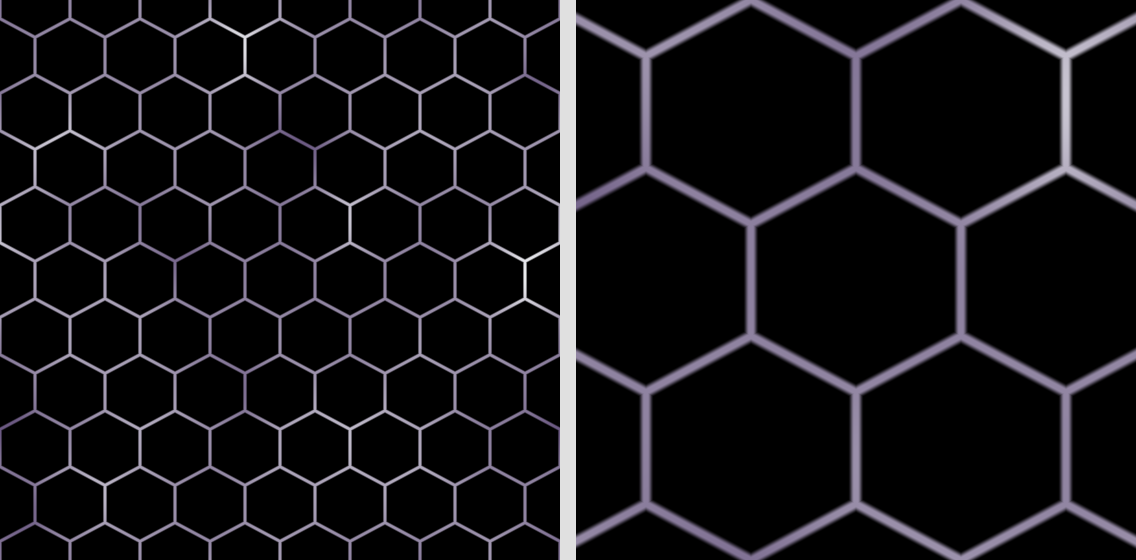
Left, the full canvas; right, a detail of the centre.
This pattern is drawn by a WebGL 2 fragment shader. Its source:

```glsl
#version 300 es
precision highp float;
// Seamless honeycomb of soft lilac lines on black, with drifting brightness.

uniform vec2 u_resolution;
out vec4 outColor;

const vec2 REPEATS = vec2(8.0, 5.0);   // each repeat holds two staggered cells
const float LINE_CORE = 0.0010;        // half width of the solid core
const float LINE_EDGE = 0.0047;        // half width where the line fades out
const float NOISE_CELLS = 8.0;
const vec3 BACKGROUND = vec3(0.0);
const vec3 DIM_VIOLET = vec3(0.42, 0.35, 0.51);
const vec3 PALE_WHITE = vec3(0.95, 0.96, 0.96);

float hash(vec2 p) {
  return fract(sin(dot(p, vec2(127.1, 311.7))) * 43758.5453);
}

// Value noise that wraps after a whole number of cells
float wrappedNoise(vec2 uv, float cells) {
  vec2 p = uv * cells;
  vec2 i = floor(p);
  vec2 f = fract(p);
  f = f * f * (3.0 - 2.0 * f);
  float a = hash(mod(i, cells));
  float b = hash(mod(i + vec2(1.0, 0.0), cells));
  float c = hash(mod(i + vec2(0.0, 1.0), cells));
  float d = hash(mod(i + vec2(1.0, 1.0), cells));
  return mix(mix(a, b, f.x), mix(c, d, f.x), f.y);
}

// Offset from the nearest point of a repeating lattice
vec2 latticeOffset(vec2 p, vec2 origin, vec2 period) {
  return (fract((p - origin) / period + 0.5) - 0.5) * period;
}

// Distance from inside a cell to its border, negative outside
float hexInset(vec2 q, vec2 period) {
  q = abs(q);
  float halfWidth = 0.5 * period.x;
  float top = period.y / 3.0;
  vec2 slantNormal = normalize(vec2(0.5 * top, halfWidth));
  float slant = dot(vec2(0.0, top) - q, slantNormal);
  return min(halfWidth - q.x, slant);
}

// Distance to the closest line of the honeycomb
float honeycomb(vec2 p, vec2 period) {
  vec2 evenRow = latticeOffset(p, vec2(0.5, 0.0) * period, period);
  vec2 oddRow = latticeOffset(p, vec2(0.0, 0.5) * period, period);
  return abs(max(hexInset(evenRow, period), hexInset(oddRow, period)));
}

// Round glow that wraps around the canvas
float glow(vec2 p, vec2 center, float radius) {
  vec2 q = latticeOffset(p, center, vec2(1.0));
  return exp(-dot(q, q) / (radius * radius));
}

// Brightness along the lines: fine drift, highlights and shaded patches
float lineTone(vec2 p) {
  float tone = 0.20 + 0.34 * wrappedNoise(p, NOISE_CELLS);
  float highlights = glow(p, vec2(0.42, 0.915), 0.075) + glow(p, vec2(0.95, 0.51), 0.08);
  float lights = glow(p, vec2(0.08, 0.73), 0.08) + glow(p, vec2(0.63, 0.22), 0.08)
               + glow(p, vec2(0.17, 0.12), 0.06) + glow(p, vec2(0.62, 0.60), 0.06);
  float shades = glow(p, vec2(0.55, 0.74), 0.07) + glow(p, vec2(0.32, 0.54), 0.07)
               + glow(p, vec2(0.44, 0.29), 0.07) + glow(p, vec2(0.04, 0.09), 0.06)
               + glow(p, vec2(0.95, 0.85), 0.06) + glow(p, vec2(0.01, 0.24), 0.06);
  return clamp(tone + 0.6 * highlights + 0.2 * lights - 0.28 * shades, 0.0, 1.0);
}

void main() {
  vec2 uv = gl_FragCoord.xy / u_resolution;
  float pixel = 1.0 / min(u_resolution.x, u_resolution.y);
  float lineDistance = honeycomb(uv, 1.0 / REPEATS);

  // Soft line profile, never sharper than a pixel
  float edge = max(LINE_EDGE, LINE_CORE + pixel);
  float coverage = 1.0 - smoothstep(LINE_CORE, edge, lineDistance);

  vec3 lineColor = mix(DIM_VIOLET, PALE_WHITE, lineTone(uv));
  outColor = vec4(mix(BACKGROUND, lineColor, coverage), 1.0);
}
```
